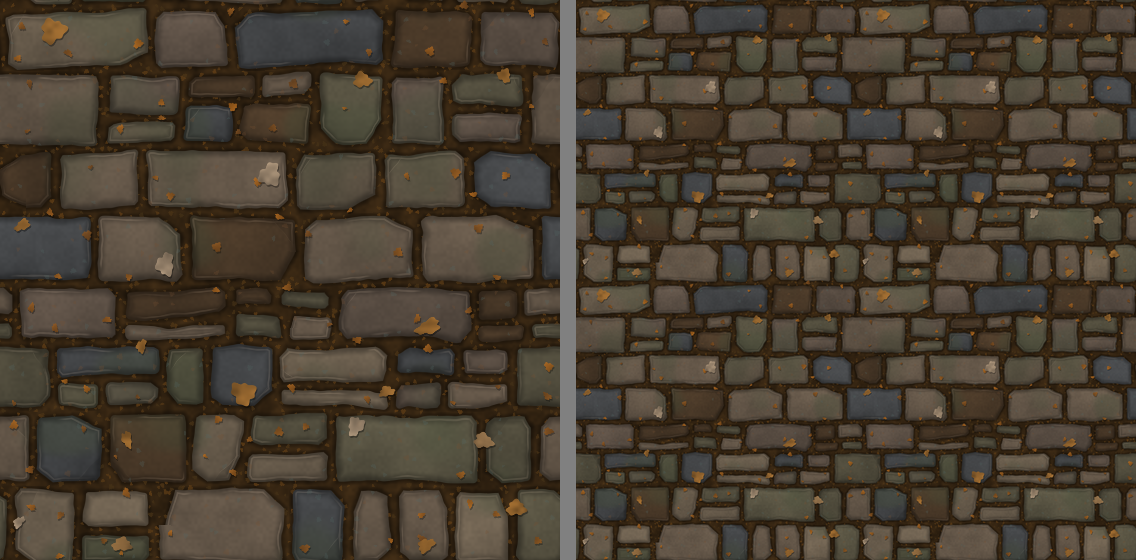
Left, the tile; right, the same tile 2 across and 2 down.
A Shadertoy shader for this texture:

```glsl
// Tiling wall of worn, irregular stone blocks in earthy mortar, strewn with leaf scraps.
#define ROWS 8.0
#define COLUMNS 5.0
#define ROW_JITTER 0.32
#define COLUMN_JITTER 0.55
#define SPLIT_SHARE 0.36
#define HALF_GAP 0.0085
#define SOFTNESS 0.0013
#define RIM_LIGHT 0.10
#define FLAKE_SHARE 0.36
#define LEAF_SHARE 0.40
#define MORTAR vec3(0.205, 0.142, 0.07)

struct Block { vec2 center, halfSize; vec3 id; };

vec4 hash4(vec3 p) {
  vec4 q = fract(p.xyzx * vec4(0.1031, 0.1030, 0.0973, 0.1099));
  q += dot(q, q.wzxy + 33.33);
  return fract((q.xxyz + q.yzzw) * q.zywx);
}

// Value noise with n whole cells across the canvas
float noise(vec2 p, float n, float seed) {
  vec2 g = p * n, c = floor(g), f = g - c;
  f = f * f * (3.0 - 2.0 * f);
  vec2 a = mod(c, n), b = mod(c + 1.0, n);
  float low = mix(hash4(vec3(a, seed)).x, hash4(vec3(b.x, a.y, seed)).x, f.x);
  float high = mix(hash4(vec3(a.x, b.y, seed)).x, hash4(vec3(b, seed)).x, f.x);
  return mix(low, high, f.y);
}

float fbm(vec2 p, float n, float seed) {
  return 0.5 * noise(p, n, seed) + 0.3 * noise(p, n * 2.0, seed) + 0.2 * noise(p, n * 4.0, seed);
}

// Jittered boundary of a wrapping row or column
float edgeAt(float k, float n, float seed, float jitter) {
  return (k + jitter * (hash4(vec3(mod(k, n), seed, 7.0)).x - 0.5)) / n;
}

// Cell index with its lower and upper boundary
vec3 findCell(float x, float n, float seed, float jitter) {
  float k = floor(x * n);
  if (x < edgeAt(k, n, seed, jitter)) k -= 1.0;
  else if (x >= edgeAt(k + 1.0, n, seed, jitter)) k += 1.0;
  return vec3(mod(k, n), edgeAt(k, n, seed, jitter), edgeAt(k + 1.0, n, seed, jitter));
}

// Courses of blocks, some divided into stacked or paired pieces
Block findBlock(inout vec2 p) {
  vec3 row = findCell(p.y, ROWS, 91.0, ROW_JITTER);
  p.x += hash4(vec3(row.x, 3.0, 5.0)).x;
  vec3 col = findCell(p.x, COLUMNS, row.x, COLUMN_JITTER);
  vec2 lo = vec2(col.y, row.y), hi = vec2(col.z, row.z);
  vec3 id = vec3(col.x, row.x, 1.0);
  vec4 h = hash4(id);
  if (h.x < SPLIT_SHARE) {
    float cut = mix(lo.y, hi.y, 0.36 + 0.28 * h.y);
    if (p.y < cut) hi.y = cut; else { lo.y = cut; id.z += 1.0; }
  }
  h = hash4(id + 20.0);
  if (hi.x - lo.x > 0.17 && h.x < 0.4) {
    float cut = mix(lo.x, hi.x, 0.38 + 0.24 * h.y);
    if (p.x < cut) hi.x = cut; else { lo.x = cut; id.z += 2.0; }
  }
  return Block(0.5 * (lo + hi), 0.5 * (hi - lo) - HALF_GAP, id);
}

// Rounded box with a different chip in each corner
float blockDistance(vec2 q, vec2 halfSize, vec3 id) {
  vec4 h = hash4(id + vec3(step(0.0, q) * 11.0, 40.0));
  vec2 b = abs(q) - halfSize, r = b + 0.007;
  float box = length(max(r, 0.0)) + min(max(r.x, r.y), 0.0) - 0.007;
  float chip = min(halfSize.x, halfSize.y) * 0.5 * h.x * h.x;
  return max(box, dot(b, normalize(0.4 + h.yz)) + chip);
}

// Ragged scraps: coverage, random tone, position across the scrap
vec3 scatter(vec2 p, float n, float share, float radius, float seed) {
  vec3 best = vec3(0);
  for (int i = 0; i < 9; i++) {
    vec2 cell = floor(p * n) + vec2(i % 3 - 1, i / 3 - 1);
    vec3 key = vec3(mod(cell, n), seed);
    vec4 h = hash4(key), k = hash4(key + 50.0);
    if (h.w > share) continue;
    vec2 q = p - (cell + 0.1 + 0.8 * h.xy) / n;
    float turn = 6.2832 * h.z, c = cos(turn), s = sin(turn);
    q = mat2(c, -s, s, c) * q;
    q.x *= 1.0 + 0.8 * k.x;
    float a = atan(q.y, q.x), r = radius * (0.55 + 0.6 * k.y);
    r *= 1.0 + 0.17 * sin(3.0 * a + 6.0 * k.z) + 0.1 * sin(7.0 * a + 6.0 * k.w);
    float cover = smoothstep(SOFTNESS, -SOFTNESS, length(q) - r);
    if (cover > best.x) best = vec3(cover, k.w, q.y / r);
  }
  return best;
}

vec3 stoneColor(vec2 uv, vec2 q, vec2 halfSize, float depth, vec3 id) {
  vec3 tones[6] = vec3[6](vec3(0.265, 0.272, 0.28), vec3(0.285, 0.22, 0.155),
    vec3(0.35, 0.303, 0.263), vec3(0.32, 0.302, 0.24),
    vec3(0.405, 0.357, 0.295), vec3(0.375, 0.325, 0.272));
  vec4 h = hash4(id + 60.0);
  vec3 c = tones[int(h.x * 5.99)] * (0.95 + 0.14 * h.y);
  c *= 0.83 + 0.28 * fbm(uv, 12.0, 8.0) + 0.07 * noise(uv, 180.0, 9.0);
  c = mix(c, vec3(0.27, 0.3, 0.22), 0.35 * smoothstep(0.62, 0.85, noise(uv, 9.0, 12.0)));
  c *= mix(0.68, 1.0, smoothstep(0.0, 0.017, depth)) * (1.0 + 0.07 * q.y / halfSize.y);
  // Worn light rim and a chipped facet
  float worn = smoothstep(0.35, 0.75, noise(uv, 22.0, 14.0));
  float rim = 1.0 - smoothstep(0.0004, 0.0026, abs(depth - 0.0055));
  float facet = dot(q * sign(h.zw - 0.5) - halfSize, normalize(vec2(0.4 + h.w, 0.8)));
  facet += 0.55 * halfSize.y + 0.008 * (noise(uv, 40.0, 15.0) - 0.5);
  float chipped = step(h.y, 0.45) * smoothstep(0.0, 0.006, depth);
  c *= 1.0 - 0.07 * chipped * smoothstep(-0.001, 0.001, facet);
  rim = worn * max(rim, 0.55 * chipped * (1.0 - smoothstep(0.0, 0.0018, abs(facet))));
  return c + RIM_LIGHT * rim * vec3(1.0, 0.89, 0.78);
}

void mainImage(out vec4 fragColor, in vec2 fragCoord) {
  vec2 uv = fragCoord / iResolution.xy;
  vec2 p = uv + 0.012 * (vec2(noise(uv, 7.0, 1.0), noise(uv, 7.0, 2.0)) - 0.5);
  Block block = findBlock(p);
  vec2 q = p - block.center;
  q.y += q.x * 0.08 * (hash4(block.id + 80.0).x - 0.5);
  float d = blockDistance(q, block.halfSize, block.id);
  d += 0.006 * (noise(uv, 26.0, 3.0) - 0.5) + 0.0025 * (noise(uv, 70.0, 4.0) - 0.5);
  // Mortar with ochre grit
  vec3 color = MORTAR * (0.65 + 0.7 * fbm(uv, 40.0, 5.0)) * mix(0.66, 1.0, smoothstep(0.0, 0.009, d));
  vec3 grit = scatter(uv, 80.0, 0.45, 0.0042, 21.0);
  color = mix(color, mix(vec3(0.26, 0.19, 0.09), vec3(0.43, 0.27, 0.09), grit.y), 0.65 * grit.x);
  // Stones with mineral specks
  vec3 stone = stoneColor(uv, q, block.halfSize, -d, block.id);
  vec3 speck = scatter(uv, 34.0, 0.4, 0.0048, 22.0);
  stone = mix(stone, speck.y < 0.5 ? vec3(0.32, 0.4, 0.39) : vec3(0.46, 0.31, 0.19), 0.26 * speck.x);
  color = mix(color, stone, smoothstep(SOFTNESS, -SOFTNESS, d));
  // Small flakes and larger leaves with shadows
  vec2 lit = uv + vec2(-0.0015, 0.003);
  color *= 1.0 - 0.3 * scatter(lit, 15.0, FLAKE_SHARE, 0.0075, 23.0).x;
  vec3 flake = scatter(uv, 15.0, FLAKE_SHARE, 0.0075, 23.0);
  vec3 rust = mix(vec3(0.43, 0.27, 0.12), vec3(0.64, 0.38, 0.11), flake.y);
  color = mix(color, rust * (1.0 + 0.14 * flake.z), 0.88 * flake.x);
  color *= 1.0 - 0.35 * scatter(lit, 6.0, LEAF_SHARE, 0.02, 24.0).x;
  vec3 leaf = scatter(uv, 6.0, LEAF_SHARE, 0.02, 24.0);
  vec3 tone = mix(vec3(0.56, 0.38, 0.17), vec3(0.59, 0.51, 0.42), smoothstep(0.45, 0.75, leaf.y));
  tone *= 0.85 + 0.3 * noise(uv, 90.0, 16.0) + 0.12 * leaf.z;
  fragColor = vec4(mix(color, tone, 0.95 * leaf.x), 1.0);
}
```
